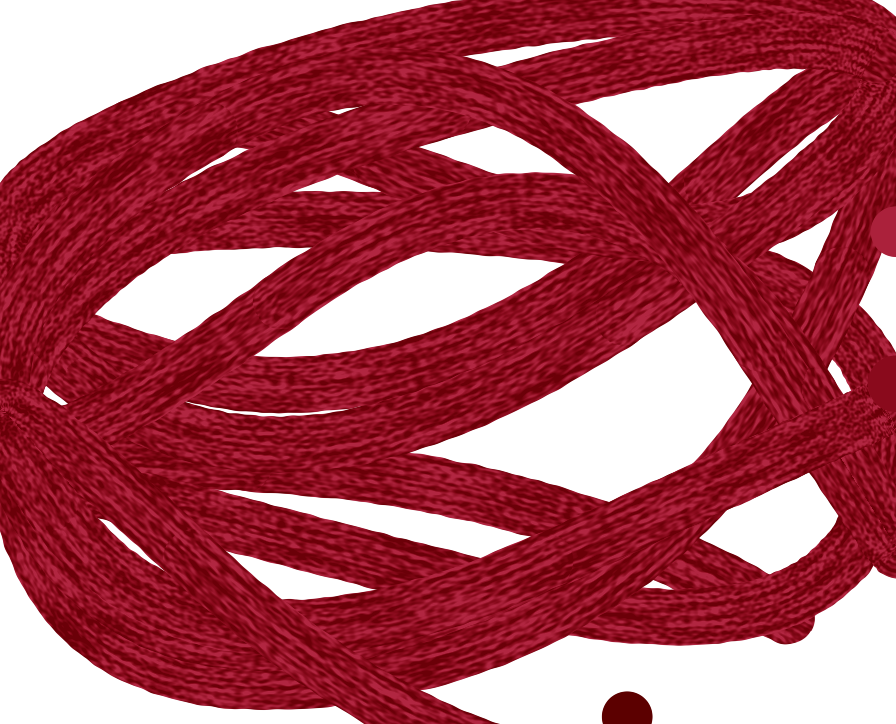
Give the GLSL for this pattern, as a WebGL 1 fragment shader.

```glsl
precision highp float;
// One long crimson brush scribble looping over white, with bristle streaks and a few round dabs.
uniform vec2 u_resolution;

const float STROKES = 31.0;
const float BRUSH_RADIUS = 0.039;
const vec3 PAPER = vec3(1.0);
const vec3 DARK_RED = vec3(0.42, 0.0, 0.03);
const vec3 CRIMSON = vec3(0.54, 0.04, 0.11);
const vec3 ROSE = vec3(0.67, 0.13, 0.23);
const vec3 MAROON = vec3(0.36, 0.0, 0.0);

vec2 gradientAt(vec2 cell) {
  float angle = 6.2832 * fract(sin(dot(cell, vec2(12.99, 78.23))) * 43758.5);
  return vec2(cos(angle), sin(angle));
}

float gradientNoise(vec2 p) {
  vec2 cell = floor(p);
  vec2 f = p - cell;
  vec2 u = f * f * (3.0 - 2.0 * f);
  vec2 e = vec2(1.0, 0.0);
  float low = mix(dot(gradientAt(cell), f), dot(gradientAt(cell + e), f - e), u.x);
  float high = mix(dot(gradientAt(cell + e.yx), f - e.yx),
                   dot(gradientAt(cell + 1.0), f - 1.0), u.x);
  return mix(low, high, u.y);
}

// Control points swing from side to side at scattered heights
vec2 controlPoint(float i, float aspect) {
  float swing = cos(1.37 * i);
  float height = fract(0.3819 * i * i);
  return vec2(aspect * (0.5 + 0.63 * swing), 1.24 * height - 0.16 + 0.12 * swing);
}

// Parameter of the nearest point on the curve start + 2at + btt
float nearestOnCurve(vec2 p, vec2 start, vec2 a, vec2 b) {
  vec2 d = start - p;
  float k = 1.0 / dot(b, b);
  float kx = k * dot(a, b);
  float ky = k * (2.0 * dot(a, a) + dot(d, b)) / 3.0;
  float kz = k * dot(d, a);
  float m = ky - kx * kx;
  float q = kx * (2.0 * kx * kx - 3.0 * ky) + kz;
  float h = q * q + 4.0 * m * m * m;
  if (h >= 0.0) {
    vec2 x = 0.5 * (vec2(1.0, -1.0) * sqrt(h) - q);
    vec2 root = sign(x) * pow(abs(x) + 1e-12, vec2(1.0 / 3.0));
    return clamp(root.x + root.y - kx, 0.0, 1.0);
  }
  float z = sqrt(-m);
  float v = acos(clamp(q / (2.0 * m * z), -1.0, 1.0)) / 3.0;
  vec2 roots = vec2(2.0 * cos(v), -1.7320508 * sin(v) - cos(v)) * z - kx;
  vec2 t = clamp(roots, 0.0, 1.0);
  vec2 first = d + (2.0 * a + b * t.x) * t.x;
  vec2 second = d + (2.0 * a + b * t.y) * t.y;
  return dot(first, first) < dot(second, second) ? t.x : t.y;
}

// Bristle tone in brush space: x across the stroke, y along it
vec3 bristleColor(vec2 brush) {
  float streak = gradientNoise(brush * vec2(165.0, 9.0));
  float grain = gradientNoise(brush * vec2(215.0, 95.0) + 37.3);
  float tone = 0.5 + 1.3 * streak + 1.3 * grain;
  vec3 shade = mix(DARK_RED, CRIMSON, clamp(2.0 * tone, 0.0, 1.0));
  return mix(shade, ROSE, clamp(2.0 * tone - 1.0, 0.0, 1.2));
}

float discMask(vec2 p, vec2 center, float radius, float pixel) {
  return 1.0 - smoothstep(-0.6 * pixel, 0.6 * pixel, length(p - center) - radius);
}

void main() {
  float pixel = 1.0 / u_resolution.y;
  float aspect = u_resolution.x * pixel;
  vec2 p = gl_FragCoord.xy * pixel;
  vec3 color = PAPER;

  // Smoothly joined curve pieces, later ones painted on top
  for (float i = 1.0; i <= STROKES; i += 1.0) {
    vec2 knot = controlPoint(i, aspect);
    vec2 start = 0.5 * (controlPoint(i - 1.0, aspect) + knot);
    vec2 end = 0.5 * (knot + controlPoint(i + 1.0, aspect));
    vec2 a = knot - start;
    vec2 b = start - 2.0 * knot + end;
    float t = nearestOnCurve(p, start, a, b);
    vec2 offset = p - start - (2.0 * a + b * t) * t;
    float dist = length(offset);
    if (dist < BRUSH_RADIUS + 0.01) {
      vec2 tangent = normalize(a + b * t);
      float across = tangent.x * offset.y - tangent.y * offset.x;
      float along = 0.7 * (i + t) + dot(tangent, offset);
      float radius = BRUSH_RADIUS + 0.002 * gradientNoise(vec2(along * 60.0, sign(across) + 0.5));
      float mask = 1.0 - smoothstep(-0.6 * pixel, 0.6 * pixel, dist - radius);
      color = mix(color, bristleColor(vec2(across, along)), mask);
    }
  }

  // Flat round dabs near the borders
  color = mix(color, ROSE, discMask(p, vec2(aspect, 0.68), 0.035, pixel));
  color = mix(color, CRIMSON, discMask(p, vec2(aspect, 0.47), 0.039, pixel));
  color = mix(color, MAROON, discMask(p, vec2(0.7 * aspect, 0.01), 0.035, pixel));
  gl_FragColor = vec4(color, 1.0);
}
```
